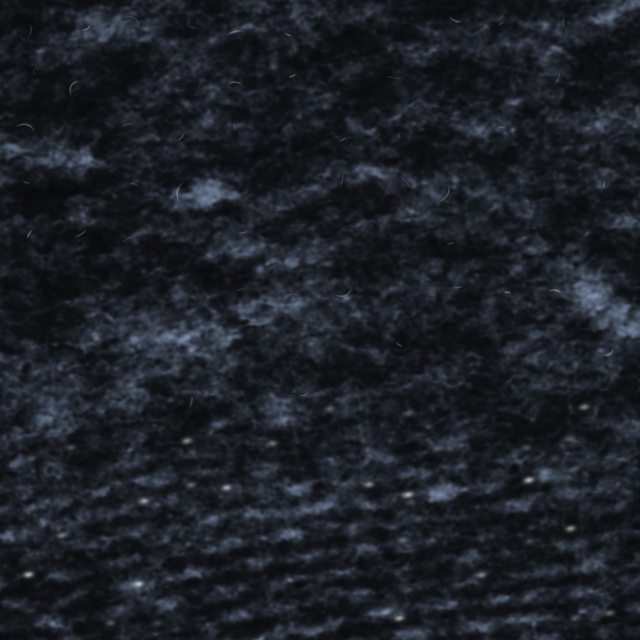
Give the GLSL for this texture, as a WebGL 2 fragment shader.

```glsl
#version 300 es
precision highp float;
// Dark worn denim seen close up: soft pale tufts above, tilted twill ridges below.
// Cellular noise at several scales sets a tone, which is mapped exponentially to
// blue-grey; small glints and curved loose fibres are scattered on top.

uniform vec2 u_resolution;
out vec4 fragColor;

const float TAU = 6.2831853;

vec3 hash3(vec2 cell) {
    vec3 h = fract(cell.xyx * vec3(0.1031, 0.1030, 0.0973));
    h += dot(h, h.yxz + 33.33);
    return fract((h.xxy + h.yzz) * h.zyx);
}

mat2 rotation(float angle) {
    float c = cos(angle), s = sin(angle);
    return mat2(c, -s, s, c);
}

// Signed soft spots, one per cell: mean 0, deviation about 1
float spotNoise(vec2 p) {
    vec2 cell = floor(p);
    float sum = 0.0;
    for (int j = -1; j <= 1; j++) {
        for (int i = -1; i <= 1; i++) {
            vec2 neighbour = cell + vec2(i, j);
            vec3 h = hash3(neighbour);
            vec2 d = p - neighbour - h.xy;
            float falloff = max(0.0, 1.0 - dot(d, d));
            sum += (h.z * 2.0 - 1.0) * falloff * falloff;
        }
    }
    return sum * 2.2;
}

// Ridges broken into staggered stitches
float twill(vec2 p) {
    float y = p.y * 27.0;
    float row = floor(y);
    float ridge = 0.5 - 0.5 * cos(TAU * fract(y));
    float shift = row * 0.37 + 0.25 * hash3(vec2(row, 5.0)).x;
    float stitch = cos(TAU * (p.x * 11.0 + shift));
    return ridge * (1.6 + 0.8 * stitch) - 0.8;
}

// Small bright thread ends, kept inside their cells
float glints(vec2 uv) {
    vec2 p = uv * 15.0 + 40.0;
    vec2 cell = floor(p);
    vec3 h = hash3(cell);
    vec3 k = hash3(cell + 71.0);
    vec2 d = (fract(p) - 0.25 - 0.5 * h.xy) / 15.0;
    d = rotation(0.15) * d / vec2(0.0105, 0.0065);
    float present = step(h.z, 0.36 * smoothstep(0.46, 0.3, uv.y));
    return present * exp(-2.0 * dot(d, d)) * mix(0.22, 1.0, k.x * k.x);
}

// Thin bent fibres with tapered ends
float fibres(vec2 uv, float pixel) {
    vec2 p = uv * 12.0 + 90.0;
    vec2 cell = floor(p);
    vec3 h = hash3(cell);
    vec3 k = hash3(cell + 37.0);
    vec2 d = fract(p) - 0.35 - 0.3 * h.xy;
    d = rotation((k.x - 0.3) * 3.0) * d;
    float halfLength = mix(0.08, 0.28, k.y * k.y);
    float bend = (k.z - 0.5) * 7.0;
    float slope = 2.0 * bend * d.x;
    float gap = abs(d.y - bend * (d.x * d.x - 0.02)) / (12.0 * sqrt(1.0 + slope * slope));
    float line = 1.0 - smoothstep(0.0, max(0.0024, 1.2 * pixel), gap);
    float taper = 1.0 - smoothstep(0.3, 1.0, abs(d.x) / halfLength);
    float present = step(h.z, 0.4 * smoothstep(0.25, 0.4, uv.y));
    return present * line * taper * mix(0.25, 1.0, h.z * 2.5);
}

void main() {
    float pixel = 1.0 / u_resolution.y;
    vec2 uv = gl_FragCoord.xy * pixel;
    float weave = smoothstep(0.44, 0.16, uv.y + 0.04 * sin(uv.x * 8.0));

    // Tilted cloth axes, ragged where the cloth is worn
    vec2 q = rotation(0.15) * uv;
    q.y += 0.006 * sin(q.x * 9.0 + 2.0 * sin(q.y * 7.0));
    vec2 ragged = vec2(spotNoise(uv * 42.0 + 11.0), spotNoise(uv * 48.0 + 53.0));
    q += mix(0.003, 0.0015, weave) * ragged;

    float band = spotNoise(q * vec2(5.0, 17.0) + 20.0);
    float tuft = spotNoise(q * vec2(14.0, 25.0) + 137.0);
    float strand = spotNoise(q * vec2(33.0, 62.0) + 240.0);
    float fuzz = spotNoise(q * vec2(75.0, 115.0) + 350.0);
    float grain = spotNoise(uv * vec2(150.0, 170.0) + 460.0);

    // Worn tufts fade into the clearer weave lower down
    float peak = clamp(tuft, 0.0, 2.0);
    float worn = 0.31 * band + 0.48 * tuft + 0.13 * (peak * peak - 0.4);
    float woven = 0.14 * band + 0.26 * tuft + 0.85 * twill(q);
    float tone = mix(worn, woven, weave) + 0.47 * strand + 0.44 * fuzz + 0.29 * grain;
    tone += 0.08 - 0.4 * smoothstep(0.45, 0.8, length(uv - vec2(0.55, 0.45)));

    // Roll off the brightest tones gently so tufts keep their texture
    float excess = max(tone - 1.5, 0.0);
    tone -= excess - excess / (1.0 + 0.22 * excess);

    // Tone to blue-grey, then the pale details
    float light = 0.132 * exp(0.5 * tone);
    vec3 colour = vec3(0.72, 0.82, 1.0) * light;
    colour = mix(colour, vec3(0.064, 0.070, 0.080), 0.35 * smoothstep(0.14, 0.06, light));
    colour += vec3(0.25, 0.26, 0.25) * fibres(uv, pixel);
    colour += vec3(0.60, 0.61, 0.60) * glints(uv);
    fragColor = vec4(min(colour, 1.0), 1.0);
}
```
